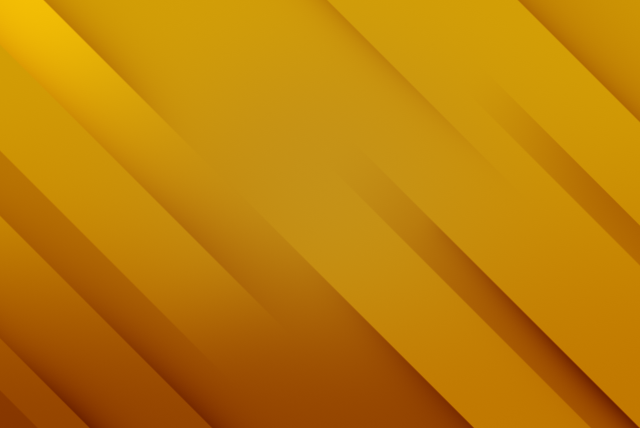
Write a Shadertoy shader that draws this background.

```glsl
// Golden background of overlapping diagonal sheets with soft shadows.

const vec3 GOLD_TOP = vec3(0.83, 0.625, 0.015);
const vec3 GOLD_LOW = vec3(0.755, 0.47, 0.0);
const vec3 HAZE = vec3(0.77, 0.575, 0.10);
const vec3 GLOW = vec3(0.13, 0.13, 0.0);
const vec3 ABSORPTION = vec3(0.42, 0.92, 1.5);

// Antialiased step, one pixel wide at any canvas size.
float edgeStep(float d) {
    float pixel = 1.5 / iResolution.y;
    return smoothstep(-pixel, pixel, d);
}

// Shadow starting sharply at d = 0 and fading over the given width.
float castShadow(float d, float width) {
    return edgeStep(d) * exp(-max(d, 0.0) / width);
}

// Mask between two diagonals.
float strip(float c, float low, float high) {
    return edgeStep(c - low) * edgeStep(high - c);
}

float hash(vec2 p) {
    return fract(sin(dot(p, vec2(127.1, 311.7))) * 43758.5453);
}

// Shadows of the sheets on the left; c crosses the diagonals, s runs along them.
float leftShadows(float c, float s) {
    float k = 0.28 * castShadow(c - 0.102, 0.055) * (1.0 - smoothstep(0.3, 0.84, s));
    k += 0.20 * castShadow(c + 0.104, 0.06) * (1.0 - smoothstep(0.6, 1.45, s));
    k += 0.12 * castShadow(c + 0.104, 0.16) * smoothstep(0.6, 1.0, s)
        * (1.0 - smoothstep(1.0, 1.5, s));
    k += 0.24 * strip(c, -0.504, -0.352) * (1.0 - smoothstep(0.5, 1.4, s));
    k += castShadow(c + 0.504, 0.05) * mix(0.1, 0.65, smoothstep(0.7, 1.5, s));
    k += castShadow(c + 0.79, 0.045) * mix(0.3, 0.8, smoothstep(0.78, 1.2, s));
    return k + 0.25 * edgeStep(-0.912 - c);
}

// Shadows of the sheets on the right.
float rightShadows(float c, float s) {
    float k = 0.24 * castShadow(0.764 - c, 0.04) * (1.0 - smoothstep(0.8, 1.76, s));
    k += 0.20 * castShadow(c - 1.21, 0.30);
    k += 0.24 * castShadow(c - 1.21, 0.04);
    k += 0.36 * strip(c, 0.875, 0.969) * castShadow(0.969 - c, 0.25)
        * smoothstep(1.25, 1.95, s);
    k += 0.32 * strip(c, 0.381, 0.494) * smoothstep(1.1, 1.9, s);
    k += castShadow(0.494 - c, 0.04) * smoothstep(1.48, 1.6, s)
        * mix(0.15, 1.2, smoothstep(1.5, 2.4, s));
    return k + 0.55 * castShadow(0.107 - c, 0.045) * smoothstep(1.25, 2.1, s);
}

void mainImage(out vec4 fragColor, in vec2 fragCoord) {
    vec2 p = fragCoord / iResolution.y;
    float depth = 1.0 - p.y;
    float c = p.x - depth;
    float s = p.x + depth;

    // Vertical gold gradient with a pale haze in the middle.
    vec3 color = mix(GOLD_TOP, GOLD_LOW, smoothstep(0.0, 1.0, depth));
    vec2 fromCenter = (p - vec2(0.75, 0.58)) / vec2(0.42, 0.36);
    color = mix(color, HAZE, 0.9 * exp(-dot(fromCenter, fromCenter)));

    // Bright sheet in the upper left corner.
    color += GLOW * strip(c, -0.104, 0.102) * exp(-s * s / 0.25);

    // Lower left side darkens toward the bottom.
    float shade = 0.62 * smoothstep(0.4, 1.05, depth) * edgeStep(0.107 - c);
    shade -= 0.15 * strip(c, -0.352, -0.104) * smoothstep(0.4, 0.8, depth)
        * (1.0 - smoothstep(1.0, 1.5, s));
    shade += leftShadows(c, s) + rightShadows(c, s);
    color *= exp(-shade * ABSORPTION);

    // Fine dither against banding.
    color += (hash(fragCoord) - 0.5) / 255.0;
    fragColor = vec4(clamp(color, 0.0, 1.0), 1.0);
}
```
